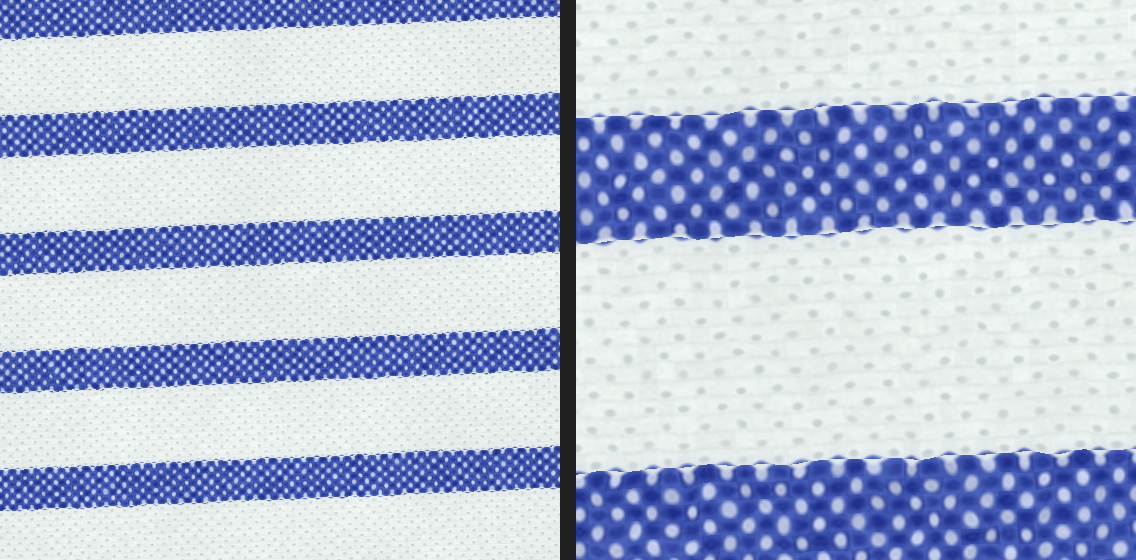
Left, the full canvas; right, a detail of the centre.
This texture is drawn by a three.js fragment shader. Its source:

```glsl
// Plain-weave cotton with slightly tilted blue stripes on white.
#define PERIOD 0.2104        // height of one stripe repeat
#define STRIPE_CENTER 0.1243 // middle of the lowest stripe at the left edge
#define TILT 0.0417          // rise of the stripes across the canvas
#define WARP_COUNT 90.0      // vertical threads across
#define ROWS 20.0            // horizontal threads per repeat
#define BLUE_ROWS 7.0        // horizontal threads per stripe
#define WOBBLE 0.16          // thread irregularity, in thread widths
#define DARK_BLUE vec3(0.14, 0.21, 0.57)
#define MID_BLUE vec3(0.28, 0.37, 0.72)
#define PALE_BLUE vec3(0.73, 0.77, 0.89)
#define WHITE vec3(0.925, 0.95, 0.935)
#define GREY vec3(0.79, 0.83, 0.83)

varying vec2 vUv;

const float PI = 3.14159265;

float hash(vec2 p) {
  return fract(sin(dot(p, vec2(127.1, 311.7))) * 43758.5453);
}

float noise(vec2 p) {
  vec2 i = floor(p);
  vec2 f = fract(p);
  f = f * f * (3.0 - 2.0 * f);
  return mix(mix(hash(i), hash(i + vec2(1.0, 0.0)), f.x),
             mix(hash(i + vec2(0.0, 1.0)), hash(i + 1.0), f.x), f.y);
}

void main() {
  // Thread grid, turned with the cloth
  vec2 cloth = vec2(vUv.x + TILT * vUv.y, vUv.y - TILT * vUv.x - STRIPE_CENTER);
  vec2 grid = cloth * vec2(WARP_COUNT, ROWS / PERIOD);
  grid.y += 0.5 * BLUE_ROWS;
  grid += WOBBLE * (vec2(noise(grid * 0.7), noise(grid * 0.7 + 53.0)) - 0.5) * 2.0;

  vec2 cell = floor(grid);
  vec2 local = fract(grid) - 0.5;
  float warpOver = mod(cell.x + cell.y, 2.0);
  float grain = hash(cell);
  float fiber = noise(grid * 4.0);

  // Stripe mask, its edge scalloped by the weave
  float fromCenter = abs(mod(grid.y - 0.5 * BLUE_ROWS + 0.5 * ROWS, ROWS) - 0.5 * ROWS);
  float crown = cos(PI * local.x) * (1.0 - 2.0 * warpOver);
  float edge = fromCenter - 0.5 * BLUE_ROWS - 0.24 * crown + 0.08;
  float stripe = 1.0 - smoothstep(-0.18, 0.18, edge);

  // Blue weft floats with white warp showing between them
  float floatDist = length(local * vec2(0.85, 1.1));
  float rim = smoothstep(0.12, 0.55, floatDist);
  vec3 blue = mix(DARK_BLUE, MID_BLUE, clamp(rim * 0.75 + (grain - 0.5) * 0.6 + 0.12, 0.0, 1.0));
  float dotSize = 0.38 + 0.08 * (grain - 0.5);
  float warpDot = 1.0 - smoothstep(dotSize - 0.18, dotSize + 0.14,
                                   length(local * vec2(1.08, 0.9)));
  vec3 warpColor = PALE_BLUE + 0.10 * (hash(cell + 17.0) - 0.5);
  blue = mix(blue, warpColor, warpDot * warpOver);
  blue += 0.06 * (fiber - 0.5);

  // White weave with small grey hollows between threads
  vec2 hollowPos = (local - vec2(-0.08, -0.18)) / vec2(0.42, 0.32);
  float hollow = warpOver * (1.0 - smoothstep(0.25, 1.0, length(hollowPos)));
  float seam = smoothstep(0.28, 0.5, abs(local.y)) * 0.22;
  vec3 white = mix(WHITE, GREY, clamp(hollow * (0.65 + 0.5 * grain) + seam, 0.0, 1.0));
  white += 0.025 * (grain - 0.5) + 0.03 * (fiber - 0.5);

  // Faint blue cast beside each stripe
  float halo = exp(-1.8 * max(edge, 0.0));
  white = mix(white, PALE_BLUE, 0.28 * halo);

  // Soft tonal drift over the cloth
  vec3 color = mix(white, blue, stripe);
  color *= 1.0 + 0.025 * (noise(vUv * 9.0) - 0.5);
  gl_FragColor = vec4(clamp(color, 0.0, 1.0), 1.0);
}
```
